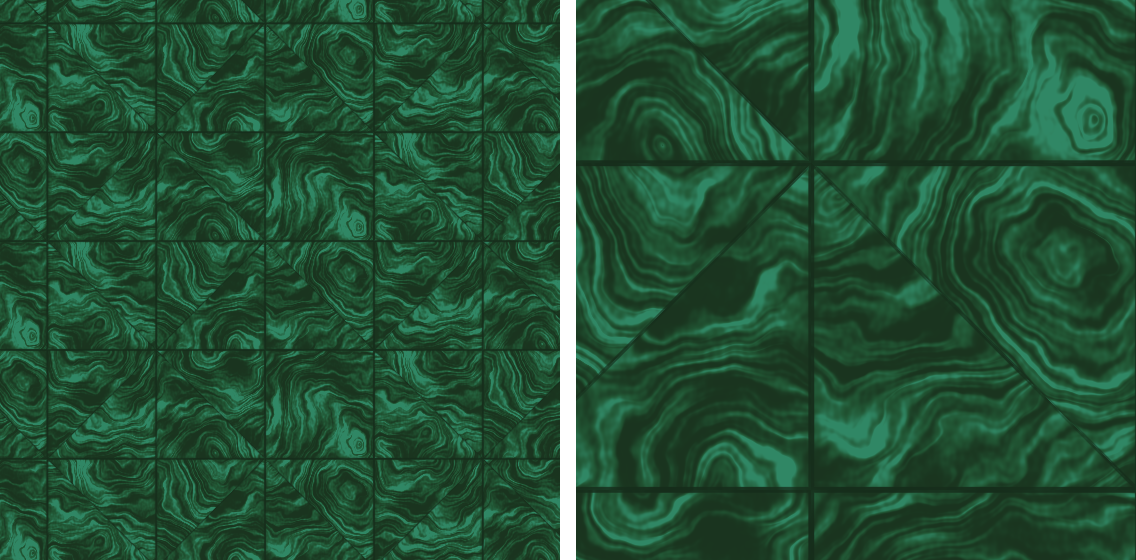
Left: the whole. Right: its middle third, enlarged.
Give the GLSL for this pattern, as a Shadertoy shader.

```glsl
const float TILE = 0.1944;                    // tile side, canvas heights
const vec2 GRID_CORNER = vec2(0.0846, 0.9583); // upper left corner of tile (0, 0)

const vec3 DEEP_GREEN = vec3(0.100, 0.205, 0.120);
const vec3 MID_GREEN = vec3(0.130, 0.340, 0.205);
const vec3 PALE_GREEN = vec3(0.190, 0.530, 0.395);
const vec3 JOINT_GREEN = vec3(0.085, 0.175, 0.105);

// Ring centres of each slab: lower half in xy, upper half in zw
const vec4 CENTRES[6] = vec4[6](
    vec4(0.27, 0.12, 0.72, 1.05),
    vec4(0.75, -0.05, 0.65, 1.05),
    vec4(0.10, 0.90, 0.85, 0.72),
    vec4(0.60, 1.40, 0.38, 1.05),
    vec4(0.50, -0.05, 0.60, 1.05),
    vec4(0.80, 0.18, 0.80, 0.18));

// Slope of the cut across each slab; zero means uncut
const float CUTS[6] = float[6](-1.0, 1.0, -1.0, 1.0, -1.0, 0.0);

float hash(vec2 p) {
    vec3 q = fract(vec3(p.xyx) * 0.1031);
    q += dot(q, q.yzx + 33.33);
    return fract((q.x + q.y) * q.z);
}

float cornerSlope(vec2 cell, vec2 offset) {
    float angle = 6.2832 * hash(cell);
    return dot(vec2(cos(angle), sin(angle)), offset);
}

float gradientNoise(vec2 p) {
    vec2 cell = floor(p), f = p - cell;
    vec2 w = f * f * f * (f * (f * 6.0 - 15.0) + 10.0);
    vec2 e = vec2(1.0, 0.0);
    float low = mix(cornerSlope(cell, f), cornerSlope(cell + e, f - e), w.x);
    float high = mix(cornerSlope(cell + e.yx, f - e.yx),
                     cornerSlope(cell + 1.0, f - 1.0), w.x);
    return mix(low, high, w.y);
}

vec2 warp(vec2 p, float seed) {
    return vec2(gradientNoise(p + seed), gradientNoise(p + seed + 41.7));
}

// Banded mineral around a centre: 0 is dark, 1 is pale
float malachite(vec2 p, vec2 centre, float seed) {
    vec2 bent = p - centre;
    bent += 0.24 * warp(p * 2.3, seed);
    bent += 0.065 * warp(p * 6.5, seed + 9.0);
    bent += 0.020 * warp(p * 15.0, seed + 23.0);
    float ring = length(bent);
    float along = 2.2 * p.x + 1.4 * p.y + seed;

    float broad = gradientNoise(vec2(ring * 8.0 + seed, along));
    float middle = gradientNoise(vec2(ring * 19.0 + seed, along * 1.3));
    float fine = gradientNoise(vec2(ring * 40.0 + seed, along * 2.0));
    float vein = 1.0 - abs(gradientNoise(vec2(ring * 15.0 - seed, along * 1.2)));
    float cloud = gradientNoise(p * 2.6 + seed * 1.7);

    float tone = 0.53 + 0.38 * broad + 0.62 * middle + 0.50 * fine + 0.35 * cloud;
    tone += 0.20 * smoothstep(0.88, 1.0, vein) * (0.5 + cloud);
    return max(tone, 0.0);
}

float stroke(float dist, float halfWidth, float pixel) {
    return 1.0 - smoothstep(halfWidth - pixel, halfWidth + pixel, abs(dist));
}

void mainImage(out vec4 fragColor, in vec2 fragCoord) {
    vec2 canvas = fragCoord / iResolution.y;
    float pixel = 0.75 / (iResolution.y * TILE);

    // Six slabs, three wide and two high, dropping one row every three columns
    vec2 grid = (canvas - GRID_CORNER) * vec2(1.0, -1.0) / TILE;
    vec2 cell = floor(grid);
    vec2 local = grid - cell;
    local.y = 1.0 - local.y;
    float group = floor(cell.x / 3.0);
    float column = cell.x - 3.0 * group;
    int slab = int(column + 3.0 * mod(cell.y + group, 2.0) + 0.5);

    // Each cut slab joins two pieces of stone
    float cut = CUTS[slab];
    float cutDist = (local.y - 0.5 - cut * (local.x - 0.5)) / sqrt(1.0 + cut * cut);
    float upper = step(0.0, cutDist);
    vec2 centre = mix(CENTRES[slab].xy, CENTRES[slab].zw, upper);
    float seed = 17.3 * float(slab + 1) + 7.9 * upper * abs(cut);
    float tone = malachite(local, centre, seed);

    // Fine cloth-like grain and soft wear over the whole surface
    float grain = gradientNoise(canvas * vec2(260.0, 190.0));
    grain += 0.7 * gradientNoise(canvas * 120.0 + 5.0);
    float wear = gradientNoise(canvas * 30.0 + 60.0);
    tone = max(tone + 0.13 * grain + 0.08 * wear, 0.0);

    // Shade towards the joints
    vec2 edge = min(local, 1.0 - local);
    float edgeDist = min(edge.x, edge.y);
    tone *= 0.82 + 0.18 * smoothstep(0.0, 0.045, edgeDist);

    float t = clamp(1.1 * tone * tone, 0.0, 1.0);
    vec3 color = mix(DEEP_GREEN, MID_GREEN, smoothstep(0.0, 0.5, t));
    color = mix(color, PALE_GREEN, smoothstep(0.38, 1.0, t));

    // Dark joints between slabs, and fainter seams along the cuts
    float joint = stroke(edgeDist, 0.009, pixel) * (0.85 + 0.3 * wear);
    float seam = stroke(cutDist, 0.006, pixel) * abs(cut) * (0.6 + 0.5 * wear);
    color = mix(color, JOINT_GREEN, clamp(max(joint, seam), 0.0, 1.0));

    fragColor = vec4(color, 1.0);
}
```
